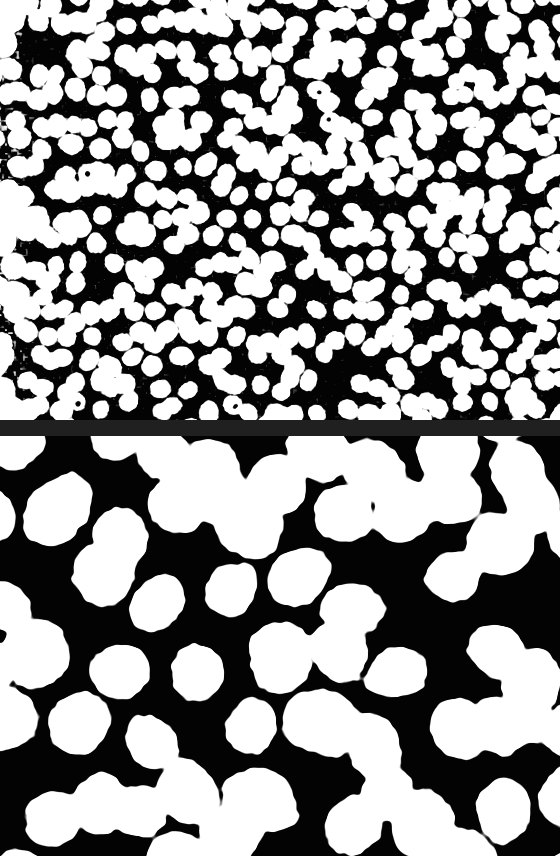
Top: the whole. Bottom: its middle third, enlarged.
Write a WebGL 2 fragment shader that draws this texture.

```glsl
#version 300 es
precision highp float;

uniform vec2 u_resolution;
out vec4 fragColor;

const float CELL = 0.057;       // grid pitch as a fraction of canvas height
const float JITTER = 0.62;
const float EMPTY_SHARE = 0.06;
const float BUD_SHARE = 0.27;
const float HOLE_SHARE = 0.01;
const float FILLET = 0.07;
const float TAU = 6.2831853;
const vec3 BACKGROUND = vec3(0.01);
const vec3 GRAIN = vec3(1.0);

// Integer hash giving two values in 0..1
vec2 hash2(vec2 cell, float seed) {
    uvec2 q = uvec2(ivec2(cell)) + uvec2(uint(seed) * 7919u, uint(seed) * 3571u);
    q = q * 1664525u + 1013904223u;
    q.x += q.y * 1664525u;
    q.y += q.x * 1664525u;
    q ^= q >> 16u;
    q.x += q.y * 1664525u;
    q.y += q.x * 1664525u;
    q ^= q >> 16u;
    return vec2(q & 65535u) / 65535.0;
}

float valueNoise(vec2 p, float seed) {
    vec2 i = floor(p), f = fract(p);
    f = f * f * (3.0 - 2.0 * f);
    float low = mix(hash2(i, seed).x, hash2(i + vec2(1, 0), seed).x, f.x);
    float high = mix(hash2(i + vec2(0, 1), seed).x, hash2(i + vec2(1, 1), seed).x, f.x);
    return mix(low, high, f.y);
}

float smoothUnion(float a, float b, float k) {
    float h = max(k - abs(a - b), 0.0) / k;
    return min(a, b) - h * h * k * 0.25;
}

vec2 direction(float turn) {
    return vec2(cos(turn * TAU), sin(turn * TAU));
}

// Approximate distance to an ellipse of constant area
float ellipse(vec2 p, float radius, float stretch, vec2 axis) {
    vec2 q = vec2(dot(p, axis), dot(p, vec2(-axis.y, axis.x)));
    return length(q * vec2(1.0 / stretch, stretch)) - radius;
}

// Scattered grains on staggered rows, some with an attached bud
float grains(vec2 p) {
    float d = 10.0;
    float hole = 10.0;
    float baseRow = floor(p.y);
    for (int j = -2; j <= 2; j++) {
        float row = baseRow + float(j);
        float shift = 0.5 * mod(row, 2.0);
        float baseColumn = floor(p.x - shift);
        for (int i = -2; i <= 2; i++) {
            vec2 cell = vec2(baseColumn + float(i), row);
            vec2 kind = hash2(cell, 1.0);
            if (kind.x < EMPTY_SHARE) continue;
            vec2 offset = (hash2(cell, 2.0) - 0.5) * JITTER;
            vec2 local = p - cell - vec2(0.5 + shift, 0.5) - offset;
            vec2 form = hash2(cell, 3.0);
            vec2 turn = hash2(cell, 4.0);
            float radius = mix(0.375, 0.485, form.x);
            float stretch = mix(1.0, 1.14, form.y);
            d = smoothUnion(d, ellipse(local, radius, stretch, direction(turn.x)), FILLET);
            if (kind.y < BUD_SHARE) {
                vec2 bud = direction(turn.y) * radius * mix(1.3, 1.75, form.y);
                d = smoothUnion(d, length(local - bud) - radius * 0.92, FILLET);
            }
            if (kind.y > 1.0 - HOLE_SHARE) {
                hole = min(hole, length(local - 0.1 * direction(turn.y)) - 0.09);
            }
        }
    }
    return max(d, -hole);
}

// Swollen clumps and ragged specks along the left border
float leftBorder(float d, vec2 p) {
    float patches = valueNoise(vec2(3.0, p.y * 0.35), 5.0);
    float swell = smoothstep(1.6, 0.0, p.x) * smoothstep(0.35, 0.8, patches);
    float speckZone = smoothstep(2.0, 0.0, p.x);
    float speck = (1.06 - 0.28 * speckZone - valueNoise(p * 8.0, 6.0)) * 0.15;
    return min(d - 0.3 * swell, speck);
}

void main() {
    vec2 p = gl_FragCoord.xy / (u_resolution.y * CELL);
    float pixel = 1.0 / (u_resolution.y * CELL);

    // Grain outlines with slight unevenness
    float d = grains(p);
    d += (valueNoise(p * 2.7, 7.0) - 0.5) * 0.09;
    d += (valueNoise(p * 10.0, 8.0) - 0.5) * 0.045;
    d = leftBorder(d, p);

    float cover = 1.0 - smoothstep(-0.75 * pixel, 0.75 * pixel, d);
    fragColor = vec4(mix(BACKGROUND, GRAIN, cover), 1.0);
}
```
